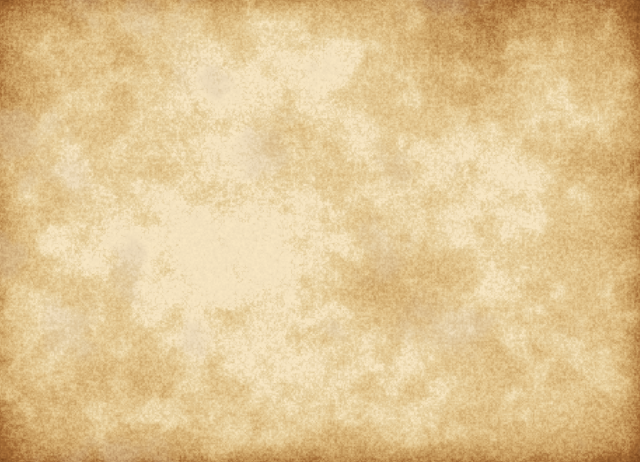
This texture is drawn by a WebGL 1 fragment shader. Its source:

```glsl
precision highp float;
// Aged parchment: a cream sheet with mottled tan stains and scorched edges.
// Soft ellipses place the stains, layered value noise breaks up their rims,
// and the summed tone is looked up in a cream-to-brown colour ramp.

uniform vec2 u_resolution;

float hash(vec2 p) {
  vec3 q = fract(vec3(p.xyx) * 0.1031);
  q += dot(q, q.yzx + 33.33);
  return fract((q.x + q.y) * q.z);
}

float noise(vec2 p) {
  vec2 i = floor(p), f = fract(p);
  f = f * f * (3.0 - 2.0 * f);
  return mix(mix(hash(i), hash(i + vec2(1.0, 0.0)), f.x),
             mix(hash(i + vec2(0.0, 1.0)), hash(i + vec2(1.0, 1.0)), f.x), f.y);
}

float fbm(vec2 p) {
  float sum = 0.0, amp = 0.5;
  for (int i = 0; i < 6; i++) {
    sum += amp * noise(p);
    p = mat2(1.6, 1.2, -1.2, 1.6) * p + 17.3;
    amp *= 0.56;
  }
  return sum / 1.1;
}

// Soft elliptical stain in sheet coordinates.
float stain(vec2 uv, vec2 centre, vec2 radius) {
  vec2 d = (uv - centre) / radius;
  return exp(-dot(d, d));
}

// Cream (0) through tan to deep brown (5).
vec3 paperRamp(float t) {
  vec3 c = mix(vec3(0.955, 0.885, 0.745), vec3(0.91, 0.82, 0.63), clamp(t, 0.0, 1.0));
  c = mix(c, vec3(0.88, 0.76, 0.54), clamp(t - 1.0, 0.0, 1.0));
  c = mix(c, vec3(0.83, 0.68, 0.44), clamp(t - 2.0, 0.0, 1.0));
  c = mix(c, vec3(0.76, 0.58, 0.34), clamp(t - 3.0, 0.0, 1.0));
  c = mix(c, vec3(0.66, 0.44, 0.22), clamp(t - 4.0, 0.0, 1.0));
  return mix(c, vec3(0.50, 0.29, 0.12), clamp((t - 5.0) * 0.5, 0.0, 1.0));
}

void main() {
  vec2 uv = gl_FragCoord.xy / u_resolution;
  vec2 p = uv * vec2(1.384, 1.0);

  // Noise layers: cloudy mottling, finer flecks and a ragged displacement.
  float cloud = fbm(p * 5.0 + 3.7) - 0.5;
  float fleck = fbm(p * 19.0 + 41.0) - 0.5;
  vec2 ragged = uv + 0.11 * vec2(fbm(p * 8.0 + 11.0) - 0.5, fbm(p * 8.0 + 29.0) - 0.5);

  // Darker stains.
  float tone = 0.62;
  tone += 2.1 * stain(ragged, vec2(0.74, 0.90), vec2(0.10, 0.13));
  tone += 0.9 * stain(ragged, vec2(0.77, 0.77), vec2(0.04, 0.06));
  tone += 1.0 * stain(ragged, vec2(0.90, 0.97), vec2(0.13, 0.10));
  tone += 1.1 * stain(ragged, vec2(0.15, 0.88), vec2(0.17, 0.14));
  tone += 0.9 * stain(ragged, vec2(0.25, 0.69), vec2(0.04, 0.10));
  tone += 1.0 * stain(ragged, vec2(0.47, 0.70), vec2(0.07, 0.07));
  tone += 0.8 * stain(ragged, vec2(0.62, 0.56), vec2(0.09, 0.10));
  tone += 1.2 * stain(ragged, vec2(0.63, 0.38), vec2(0.12, 0.08));
  tone += 0.8 * stain(ragged, vec2(0.38, 0.32), vec2(0.04, 0.05));
  tone += 1.0 * stain(ragged, vec2(0.81, 0.24), vec2(0.05, 0.07));
  tone += 0.9 * stain(ragged, vec2(0.21, 0.17), vec2(0.13, 0.07));
  tone += 0.9 * stain(ragged, vec2(0.90, 0.64), vec2(0.07, 0.05));

  // Worn pale areas.
  tone -= 0.9 * stain(ragged, vec2(0.86, 0.77), vec2(0.06, 0.07));
  tone -= 0.6 * stain(ragged, vec2(0.52, 0.88), vec2(0.11, 0.08));
  tone -= 0.6 * stain(ragged, vec2(0.34, 0.81), vec2(0.07, 0.10));
  tone -= 0.5 * stain(ragged, vec2(0.14, 0.52), vec2(0.12, 0.14));
  tone -= 0.5 * stain(ragged, vec2(0.38, 0.46), vec2(0.17, 0.16));
  tone -= 0.4 * stain(ragged, vec2(0.76, 0.58), vec2(0.07, 0.15));

  // Scorched border: a narrow burn over a wide, faint browning.
  vec2 low = max(uv + 0.035 * cloud, 0.0);
  vec2 high = max(1.0 - uv + 0.035 * cloud, 0.0);
  tone += 1.7 * exp(-low.x / 0.035) + 2.0 * exp(-high.x / 0.035);
  tone += 2.1 * exp(-low.y / 0.045) + 1.5 * exp(-high.y / 0.035);
  tone += 0.9 * exp(-low.x / 0.09) + 1.1 * exp(-high.x / 0.09);
  tone += 1.1 * exp(-low.y / 0.12) + 0.8 * exp(-high.y / 0.10);

  // Mottling: patches with crisp rims, plus flecks that follow the stains.
  float blot = smoothstep(-0.09, 0.13, cloud * 0.6 + fleck * 0.7 + 0.06 * (tone - 1.0));
  tone += 0.85 * (blot - 0.42) + 1.3 * cloud + 1.5 * fleck;

  // Paper grain with a faint woven thread.
  float grain = noise(p * 330.0) + noise(p * 190.0 + 7.0) - 1.0;
  float weave = noise(p * vec2(30.0, 300.0)) + noise(p * vec2(300.0, 30.0)) - 1.0;
  tone += 0.85 * grain + 0.3 * weave;

  // Slight grey bloom in scattered worn spots.
  vec3 colour = paperRamp(tone);
  float bloom = smoothstep(0.60, 0.78, fbm(p * 7.0 + 63.0));
  colour = mix(colour, vec3(0.86, 0.78, 0.67), 0.35 * bloom);
  colour += 0.025 * grain * vec3(-1.0, -1.0, -0.8);
  gl_FragColor = vec4(clamp(colour, 0.0, 1.0), 1.0);
}
```
